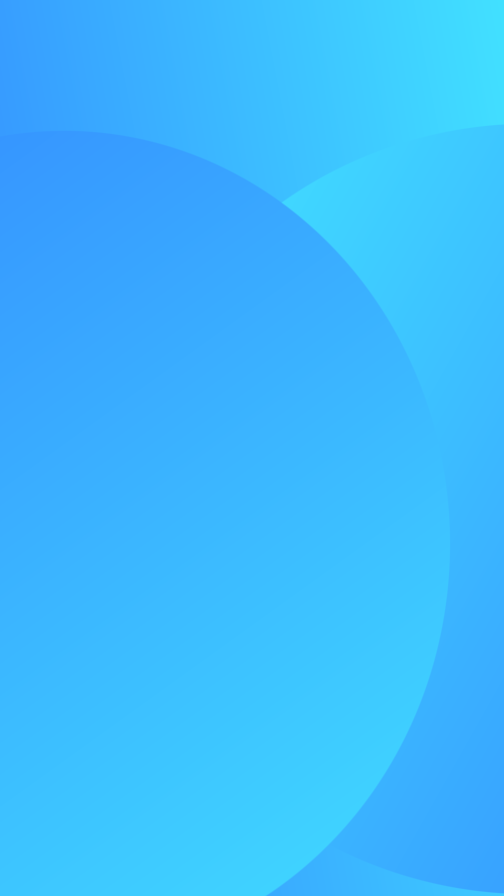
This background is drawn by a Shadertoy shader. Its source:

```glsl
// Two large overlapping discs on a bright blue backdrop.
// Each layer is a linear gradient along one shared azure-to-cyan ramp,
// masked by a smooth-edged ellipse and stacked from back to front.

// Azure at low tone, cyan at high tone; tone is the green level.
vec3 blueRamp(float tone) {
    return vec3(0.124 + 0.15 * tone, tone, 1.0);
}

// Linear gradient: tone at the lower left plus its change across the canvas.
vec3 linearBlue(vec2 uv, float startTone, vec2 slope) {
    return blueRamp(startTone + dot(uv, slope));
}

// Coverage of an ellipse, softened over about one pixel.
float ellipseMask(vec2 uv, vec2 center, vec2 radii) {
    float edge = length((uv - center) / radii) - 1.0;
    float blur = max(fwidth(edge), 1e-5);
    return 1.0 - smoothstep(-0.75 * blur, 0.75 * blur, edge);
}

void mainImage(out vec4 fragColor, in vec2 fragCoord) {
    vec2 uv = fragCoord / iResolution.xy;

    // Backdrop, brightest at the upper right
    vec3 color = linearBlue(uv, 0.531, vec2(0.26, 0.089));

    // Right disc, brightest at its upper left
    vec3 rightDisc = linearBlue(uv, 0.805, vec2(-0.17, 0.17));
    color = mix(color, rightDisc,
                ellipseMask(uv, vec2(1.053, 0.432), vec2(0.815, 0.430)));

    // Front disc, brightest at its lower right
    vec3 frontDisc = linearBlue(uv, 0.777, vec2(0.09, -0.222));
    color = mix(color, frontDisc,
                ellipseMask(uv, vec2(0.127, 0.393), vec2(0.766, 0.461)));

    fragColor = vec4(color, 1.0);
}
```
